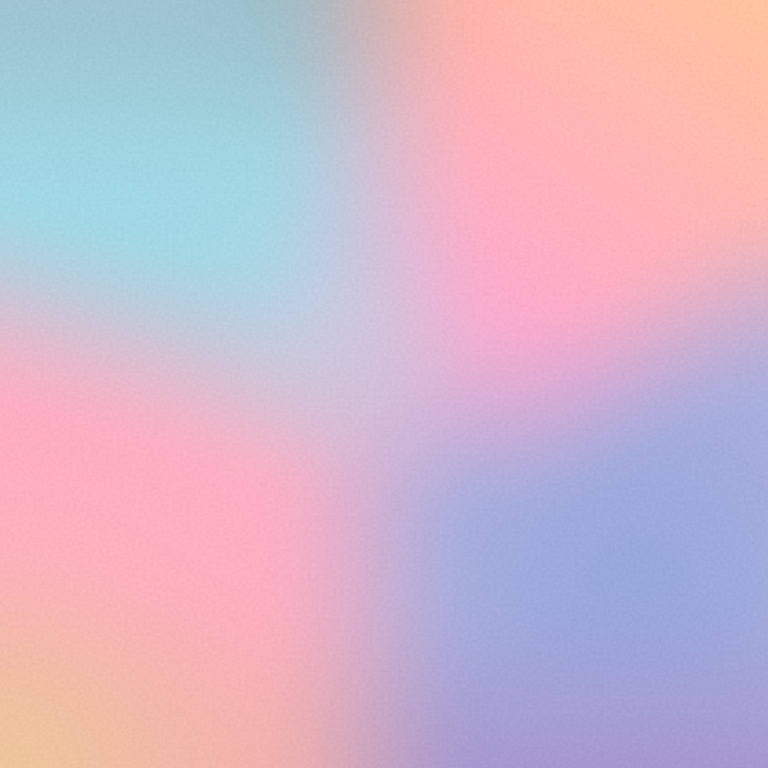
Write a three.js fragment shader that draws this background.

```glsl
varying vec2 vUv;

// Palette
const vec3 CYAN = vec3(0.63, 0.85, 0.90);
const vec3 SLATE = vec3(0.62, 0.77, 0.82);
const vec3 PINK = vec3(1.0, 0.66, 0.80);
const vec3 PEACH = vec3(1.0, 0.765, 0.62);
const vec3 ROSE = vec3(1.0, 0.68, 0.76);
const vec3 SALMON = vec3(0.95, 0.69, 0.68);
const vec3 SAND = vec3(0.93, 0.77, 0.61);
const vec3 PERIWINKLE = vec3(0.60, 0.66, 0.86);
const vec3 LILAC = vec3(0.67, 0.69, 0.87);
const vec3 VIOLET = vec3(0.65, 0.59, 0.81);
const vec3 HAZE = vec3(0.81, 0.79, 0.88);

// Layout
const float SIDE_START = 0.32;
const float SIDE_END = 0.64;
const float LEFT_SEAM = 0.605;
const float LEFT_SLOPE = 0.26;
const float RIGHT_SEAM = 0.465;
const float RIGHT_RISE = 0.15;
const float SEAM_SOFTNESS = 0.16;
const vec2 HAZE_CENTER = vec2(0.45, 0.56);
const float HAZE_RADIUS = 0.16;
const float HAZE_AMOUNT = 0.5;
const float TOP_SHADE = 0.035;

// Grain
const float GRAIN_CELLS = 210.0;
const float GRAIN_AMOUNT = 0.025;

float glow(vec2 p, vec2 center, float radius) {
  vec2 d = (p - center) / radius;
  return exp(-dot(d, d));
}

vec2 gradientAt(vec2 cell) {
  vec3 h = fract(vec3(cell.xyx) * vec3(0.1031, 0.1030, 0.0973));
  h += dot(h, h.yzx + 33.33);
  float angle = 6.28318 * fract((h.x + h.y) * h.z);
  return vec2(cos(angle), sin(angle));
}

float gradientNoise(vec2 p) {
  vec2 cell = floor(p);
  vec2 f = p - cell;
  vec2 w = f * f * f * (f * (f * 6.0 - 15.0) + 10.0);
  float a = dot(gradientAt(cell), f);
  float b = dot(gradientAt(cell + vec2(1.0, 0.0)), f - vec2(1.0, 0.0));
  float c = dot(gradientAt(cell + vec2(0.0, 1.0)), f - vec2(0.0, 1.0));
  float d = dot(gradientAt(cell + 1.0), f - 1.0);
  return mix(mix(a, b, w.x), mix(c, d, w.x), w.y);
}

float grain(vec2 p) {
  float sum = 0.0;
  float amplitude = 0.6;
  for (int i = 0; i < 2; i++) {
    sum += amplitude * gradientNoise(p);
    p = p * 1.73 + 17.3;
    amplitude *= 0.7;
  }
  return sum;
}

float above(float y, float seam) {
  return smoothstep(seam - SEAM_SOFTNESS, seam + SEAM_SOFTNESS, y);
}

vec3 leftSide(vec2 p) {
  vec3 upper = mix(CYAN, SLATE, smoothstep(0.72, 1.02, p.y));
  vec3 lower = mix(SALMON, ROSE, smoothstep(-0.02, 0.28, p.y));
  lower = mix(lower, SAND, glow(p, vec2(0.0, -0.02), 0.23));
  return mix(lower, upper, above(p.y, LEFT_SEAM - LEFT_SLOPE * p.x));
}

vec3 rightSide(vec2 p) {
  float warmth = dot(p - vec2(0.6, 0.58), vec2(0.55, 0.85));
  vec3 upper = mix(PINK, PEACH, clamp((warmth - 0.03) / 0.54, 0.0, 1.0));
  vec3 lower = mix(LILAC, PERIWINKLE, glow(p, vec2(0.83, 0.23), 0.24));
  lower = mix(VIOLET, lower, smoothstep(-0.06, 0.25, p.y));
  float seam = RIGHT_SEAM + RIGHT_RISE * smoothstep(0.65, 1.05, p.x);
  return mix(lower, upper, above(p.y, seam));
}

void main() {
  vec2 p = vUv;

  // Soft colour fields
  float side = smoothstep(SIDE_START, SIDE_END, p.x);
  vec3 color = mix(leftSide(p), rightSide(p), side);
  color = mix(color, HAZE, HAZE_AMOUNT * glow(p, HAZE_CENTER, HAZE_RADIUS));

  // Shade along the upper middle edge
  color -= TOP_SHADE * glow(p, vec2(0.48, 1.02), 0.16) * vec3(0.3, 1.0, 1.6);

  // Paper grain
  color += GRAIN_AMOUNT * grain(p * GRAIN_CELLS);

  gl_FragColor = vec4(clamp(color, 0.0, 1.0), 1.0);
}
```
